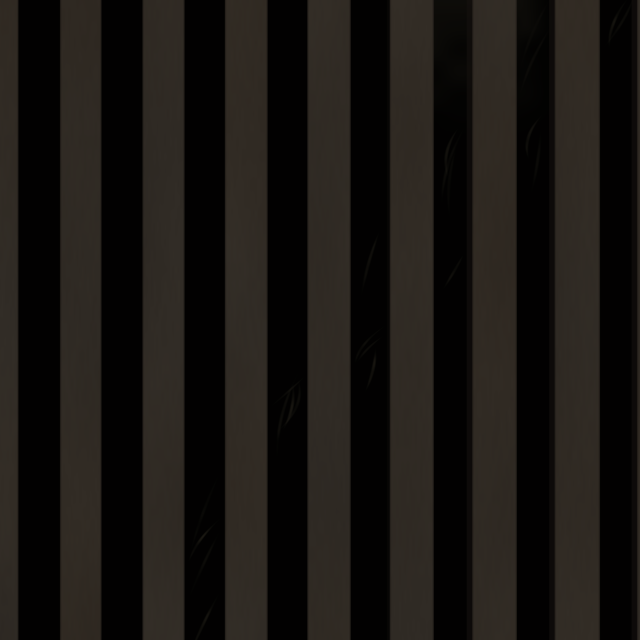
Reproduce this texture procedurally as a Shadertoy shader.

```glsl
// Dim vertical brown slats with black gaps, and faint dry stems behind them.

// Layout, in canvas widths
const float FIRST_CENTRE = -0.0031;   // centre of slat 0, cut by the left side
const float PITCH        = 0.1293;    // spacing of the slats
const float HALF_WIDTH   = 0.0319;    // half width of slat 0
const float WIDTH_GAIN   = 0.0005;    // half width added per slat
const float SIDE_WIDTH   = 0.0085;    // visible slat side near the right
const float EDGE_SOFT    = 0.0012;

// Stems
const int   STEMS_PER_GAP = 4;
const float STEM_RISE     = 0.17;     // climb of the stem band per gap
const float STEM_SPREAD   = 0.24;
const float STEM_WIDTH    = 0.0022;

// Colours
const vec3 GAP_BLACK   = vec3(0.006, 0.005, 0.003);
const vec3 SLAT_DARK   = vec3(0.176, 0.154, 0.130);
const vec3 SLAT_LIGHT  = vec3(0.202, 0.180, 0.153);
const vec3 SIDE_BROWN  = vec3(0.080, 0.064, 0.054);
const vec3 STEM_COLOUR = vec3(0.200, 0.180, 0.135);
const vec3 HAZE_COLOUR = vec3(0.050, 0.045, 0.033);

float hash(vec2 p) {
    vec3 q = fract(vec3(p.xyx) * 0.1031);
    q += dot(q, q.yzx + 33.33);
    return fract((q.x + q.y) * q.z);
}

float valueNoise(vec2 p) {
    vec2 i = floor(p), f = fract(p);
    f = f * f * (3.0 - 2.0 * f);
    return mix(mix(hash(i), hash(i + vec2(1, 0)), f.x),
               mix(hash(i + vec2(0, 1)), hash(i + vec2(1, 1)), f.x), f.y);
}

// Tapered, curved stroke starting at height y0; p.x is measured from the gap centre
float stem(vec2 p, float y0, float len, float lean, float bend, float soft) {
    float t = clamp((p.y - y0) / len, 0.0, 1.0);
    float taper = 4.0 * t * (1.0 - t);
    float curve = (t - 0.5) * lean + bend * taper;
    float d = abs(p.x - curve) - STEM_WIDTH * taper;
    return taper * smoothstep(soft, -soft, d);
}

// Stems and haze seen through one gap
vec3 gapColour(vec2 uv, float soft) {
    float gap = floor((uv.x - FIRST_CENTRE) / PITCH);
    vec2 p = vec2(uv.x - FIRST_CENTRE - (gap + 0.5) * PITCH, uv.y);
    float bandCentre = 0.12 + STEM_RISE * (gap - 2.0);
    float overgrown = smoothstep(1.0, 2.0, gap);

    vec3 colour = GAP_BLACK;
    float hazeArea = smoothstep(4.0, 5.0, gap) * smoothstep(6.5, 5.5, gap + p.x * 15.0);
    float haze = hazeArea * smoothstep(0.77, 0.96, uv.y);
    colour += HAZE_COLOUR * haze * valueNoise(uv * vec2(18.0, 26.0));

    for (int i = 0; i < STEMS_PER_GAP; i++) {
        vec2 id = vec2(gap * 5.0 + 3.0, float(i) * 7.0 + 11.0);
        float y0 = bandCentre + (hash(id) - 0.6) * STEM_SPREAD;
        float len = mix(0.04, 0.14, hash(id + 21.0));
        float lean = mix(0.01, 0.055, hash(id + 42.0));
        float bend = (hash(id + 63.0) - 0.5) * 0.03;
        float strength = mix(0.15, 0.65, hash(id + 84.0));
        float patchy = mix(0.3, 1.0, valueNoise(uv * 55.0 + id));
        float mask = stem(p, y0, len, lean, bend, soft * 1.5);
        colour = mix(colour, STEM_COLOUR, mask * strength * patchy * overgrown);
    }
    return colour;
}

// Painted face with broad mottling and fine upright grain
vec3 slatColour(vec2 uv, float slat) {
    float mottling = valueNoise(vec2(uv.x * 14.0 + slat * 9.0, uv.y * 5.0));
    float grain = valueNoise(uv * vec2(240.0, 45.0)) - 0.5;
    float tone = mottling * 0.7 + 0.3 * hash(vec2(slat, 4.0)) + grain * 0.25;
    vec3 colour = mix(SLAT_DARK, SLAT_LIGHT, clamp(tone, 0.0, 1.0));
    float warmth = valueNoise(vec2(slat * 3.7, uv.y * 4.0 + 8.0)) - 0.5;
    return colour + vec3(0.008, 0.0, -0.008) * warmth;
}

void mainImage(out vec4 fragColor, in vec2 fragCoord) {
    vec2 uv = fragCoord / iResolution.xy;
    float soft = max(EDGE_SOFT, 0.7 / iResolution.x);

    // Nearest slat and signed distance to its edges
    float slat = round((uv.x - FIRST_CENTRE) / PITCH);
    float x = uv.x - FIRST_CENTRE - slat * PITCH;
    float halfWidth = HALF_WIDTH + WIDTH_GAIN * slat;
    float d = abs(x) - halfWidth;

    vec3 colour = gapColour(uv, soft);

    // Shaded left side, showing only on the slats at the right
    float sideWidth = SIDE_WIDTH * smoothstep(4.0, 6.0, slat);
    float side = smoothstep(-soft, soft, x + halfWidth + sideWidth) * step(x, 0.0);
    colour = mix(colour, SIDE_BROWN, side * 0.6 * smoothstep(4.0, 6.0, slat));

    // Slat face, slightly darker along its edges
    vec3 face = slatColour(uv, slat);
    face = mix(face, SIDE_BROWN, 0.45 * smoothstep(-0.0035, 0.0, d));
    colour = mix(colour, face, smoothstep(soft, -soft, d));

    fragColor = vec4(colour, 1.0);
}
```
